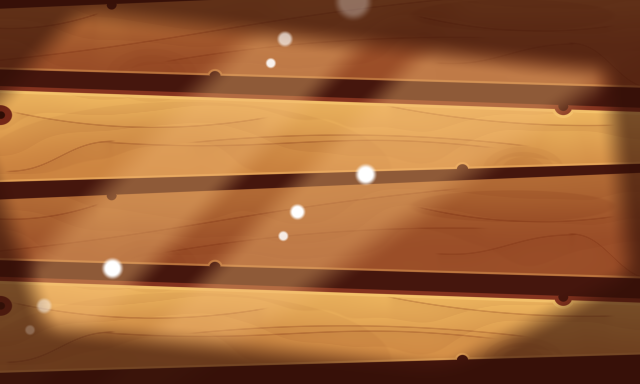
A WebGL 1 fragment shader for this texture:

```glsl
precision highp float;
// Slanted wooden planks in two tones, lit through a soft window of sunlight.
// One pair of planks repeats vertically; half-planes shape the light and
// diagonal beams, and clusters of glowing specks float on top.
uniform vec2 u_resolution;

const vec2 CANVAS = vec2(7.68, 4.62);   // working units, y pointing down
const float PERIOD = 2.295;             // height of one plank pair
const vec3 GAP = vec3(0.27, 0.085, 0.05);
const vec3 LIP = vec3(0.52, 0.20, 0.12);
const vec3 BROWN_TOP = vec3(0.70, 0.42, 0.21);
const vec3 BROWN_LOW = vec3(0.61, 0.31, 0.16);
const vec3 GOLD_TOP = vec3(0.93, 0.71, 0.37);
const vec3 GOLD_LOW = vec3(0.83, 0.55, 0.27);
const vec3 EDGE_LIGHT = vec3(0.95, 0.70, 0.38);
const vec3 GRAIN = vec3(0.50, 0.20, 0.08);
const vec3 SUN = vec3(0.95, 0.72, 0.45);
const vec3 SHADE = vec3(0.18, 0.05, 0.02);
const float SUN_AMOUNT = 0.42;
const float SHADE_AMOUNT = 0.62;
const float BLUR = 0.20;

float pixel;

float cover(float d) { return smoothstep(-pixel, pixel, d); }

float hash(vec2 p) {
  vec3 q = fract(vec3(p.xyx) * 0.1031);
  q += dot(q, q.yzx + 33.33);
  return fract((q.x + q.y) * q.z);
}

float noise(vec2 p) {
  vec2 i = floor(p), f = fract(p);
  f = f * f * (3.0 - 2.0 * f);
  return mix(mix(hash(i), hash(i + vec2(1, 0)), f.x),
             mix(hash(i + vec2(0, 1)), hash(i + vec2(1, 1)), f.x), f.y);
}

// Thin curved grain line with a soft tone below; span = x0, x1, y0, y1.
float strand(vec2 c, vec4 span, float bend, float wave) {
  float t = (c.x - span.x) / (span.y - span.x);
  float d = c.y - mix(span.z, span.w, t) - bend * 4.0 * t * (1.0 - t)
          - wave * sin(6.2832 * t);
  float ends = smoothstep(0.0, 0.06, t) * smoothstep(1.0, 0.94, t);
  float ink = 1.0 - smoothstep(0.004, 0.006 + pixel, abs(d));
  return ends * (0.30 * ink + 0.11 * cover(d) * exp(-max(d, 0.0) * 7.0));
}

float oval(vec2 c, vec2 center, vec2 radii) {
  return cover((1.0 - length((c - center) / radii)) * radii.y);
}

// Nested arches around a knot.
float arches(vec2 c, vec2 center, vec2 radii) {
  float tone = 0.0;
  for (int i = 0; i < 3; i++)
    tone += 0.07 * oval(c, center, radii * (1.0 - 0.24 * float(i)));
  return tone;
}

float grain(vec2 c) {
  float warp = noise(c * vec2(0.8, 1.5) + 4.0) + 0.3 * noise(c * vec2(1.7, 2.0));
  float layers = fract(c.y * 3.2 + warp * 1.9);
  float g = 0.09 * layers * smoothstep(1.0, 0.95, layers);
  // Brown plank
  g += strand(c, vec4(4.97, 7.40, 2.48, 2.60), 0.12, 0.0);
  g += strand(c, vec4(-0.4, 5.60, 3.06, 2.26), 0.0, 0.03);
  g += strand(c, vec4(1.90, 5.90, 3.05, 2.75), -0.10, 0.0);
  g += strand(c, vec4(5.20, 6.95, 3.05, 2.82), 0.02, 0.04);
  g += strand(c, vec4(6.80, 7.90, 2.81, 3.36), 0.0, -0.08);
  g += strand(c, vec4(-0.2, 1.20, 2.62, 2.45), 0.08, 0.0);
  g += 0.16 * oval(c, vec2(6.15, 2.48), vec2(1.22, 0.19));
  g += arches(c, vec2(1.82, 3.20), vec2(0.55, 0.32));
  // Golden plank
  g += strand(c, vec4(0.10, 3.25, 3.63, 3.70), 0.16, 0.0);
  g += strand(c, vec4(0.05, 1.40, 4.36, 3.99), 0.0, 0.05);
  g += strand(c, vec4(1.15, 6.00, 4.00, 4.08), -0.03, 0.05);
  g += strand(c, vec4(2.20, 6.40, 4.02, 4.06), -0.12, 0.0);
  g += strand(c, vec4(4.60, 7.40, 3.56, 3.80), 0.08, 0.0);
  g += 0.08 * oval(c, vec2(2.2, 4.36), vec2(2.5, 0.84));
  return g + arches(c, vec2(6.28, 4.32), vec2(0.48, 0.26));
}

// Signed side of the line a-b, softened.
float side(vec2 p, vec2 a, vec2 b) {
  vec2 d = normalize(b - a);
  return smoothstep(-BLUR, BLUR, dot(p - a, vec2(-d.y, d.x)));
}

float speck(vec2 p, vec2 center, float radius) {
  return smoothstep(radius * 1.2, radius * 0.62, length(p - center));
}

// Three specks: middle, small, large.
vec3 cluster(vec3 col, vec2 p, vec2 o, vec3 alpha, float large) {
  col = mix(col, vec3(1), alpha.x * speck(p, o, 0.09));
  col = mix(col, vec3(1), alpha.y * speck(p, o + vec2(-0.17, 0.29), 0.06));
  return mix(col, vec3(1), alpha.z * speck(p, o + vec2(0.82, -0.45), large));
}

void main() {
  vec2 p = gl_FragCoord.xy / u_resolution;
  p = vec2(p.x, 1.0 - p.y) * CANVAS;
  pixel = 0.75 * CANVAS.y / u_resolution.y;
  float row = min(floor((p.y + 0.035 * p.x - 2.30) / PERIOD), 0.0);
  vec2 c = vec2(p.x, p.y - PERIOD * row);

  // Plank borders, each with a small round nick
  float brownTop = min(c.y - 2.40 + 0.0417 * c.x, length(c - vec2(1.34, 2.35)) - 0.06);
  float brownLow = min(3.13 + 0.0286 * c.x - c.y, length(c - vec2(2.58, 3.22)) - 0.07);
  float goldTop = min(c.y - 3.33 - 0.034 * c.x, length(c - vec2(6.76, 3.57)) - 0.06);
  float goldLow = min(4.485 - 0.0286 * c.x - c.y, length(c - vec2(5.55, 4.34)) - 0.07);

  float g = grain(c);
  vec3 brown = mix(BROWN_TOP, BROWN_LOW, smoothstep(0.0, 0.85, brownTop));
  brown = mix(brown, GRAIN, g);
  brown = mix(brown, EDGE_LIGHT, 0.40 * cover(0.025 - brownLow));
  vec3 gold = mix(GOLD_TOP, GOLD_LOW, smoothstep(0.0, 1.0, goldTop));
  gold = mix(gold, GRAIN, 0.75 * g);
  gold = mix(gold, EDGE_LIGHT, 0.6 * cover(0.025 - goldLow));
  gold = mix(gold, vec3(0.98, 0.80, 0.45), 0.6 * cover(0.085 - goldTop));
  gold = mix(LIP, gold, cover(goldTop - 0.05));
  vec2 knot = vec2(0.0, 3.68);
  gold = mix(gold, vec3(0.45, 0.15, 0.09), oval(c, knot, vec2(0.145, 0.12)));
  gold = mix(gold, SHADE, oval(c, knot + vec2(0.01, 0.0), vec2(0.05, 0.045)));

  vec3 col = mix(GAP, brown, cover(min(brownTop, brownLow)));
  col = mix(col, gold, cover(min(goldTop, goldLow)));

  // Window of light and diagonal beams
  float window = side(p, vec2(1.0, 0.15), vec2(7.25, 0.85))
    * side(p, vec2(7.28, 0.85), vec2(7.55, 3.3)) * side(p, vec2(7.55, 3.3), vec2(5.4, 4.45))
    * side(p, vec2(5.4, 4.45), vec2(0.6, 3.95)) * side(p, vec2(0.55, 3.95), vec2(-0.05, 2.2))
    * side(p, vec2(-0.05, 1.25), vec2(0.95, 0.15));
  float s = p.x + 0.95 * p.y;
  float bar = smoothstep(4.6, 5.1, s) * smoothstep(5.9, 5.4, s);
  float beam = smoothstep(3.1, 3.7, s) * (1.0 - bar) * smoothstep(9.0, 8.2, p.x + 1.4 * p.y);
  col = mix(col, SUN, SUN_AMOUNT * beam * mix(0.15, 1.0, window));
  col = mix(col, SHADE, SHADE_AMOUNT * (1.0 - window));

  col = cluster(col, p, vec2(3.42, 0.47), vec3(0.65, 0.9, 0.3), 0.21);
  col = cluster(col, p, vec2(3.57, 2.55), vec3(1.0, 0.85, 1.0), 0.12);
  col = cluster(col, p, vec2(0.53, 3.68), vec3(0.45, 0.22, 1.0), 0.12);
  gl_FragColor = vec4(col, 1.0);
}
```
